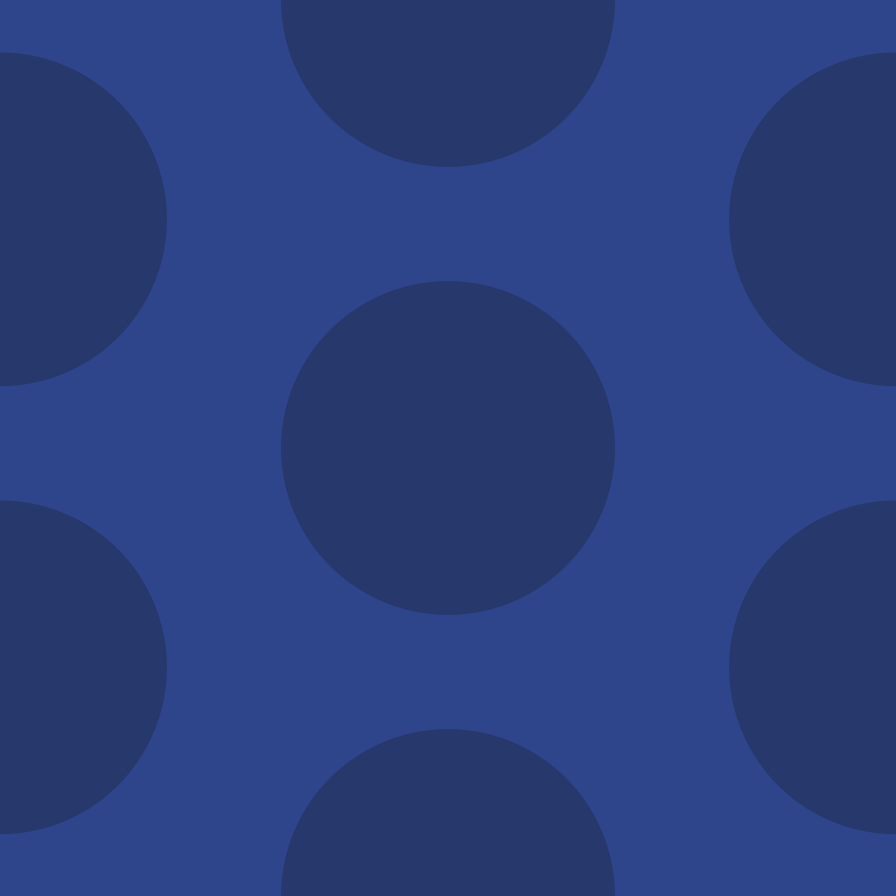
Reproduce this pattern procedurally as a Shadertoy shader.

```glsl
const vec3 GROUND_BLUE = vec3(0.184, 0.269, 0.545);
const vec3 DOT_NAVY = vec3(0.149, 0.220, 0.424);
const float REPEATS = 2.0;       // columns and rows across the canvas
const float DOT_RADIUS = 0.1863; // in canvas units
const float COLUMN_SHIFT = 0.2552; // vertical shift of every other column

// Signed distance to the nearest dot of a staggered grid
float staggeredDots(vec2 p, float repeats, float radius, float shift) {
    float column = floor(p.x * repeats + 0.5);
    float isShifted = 1.0 - mod(column, 2.0);
    p.y -= shift * isShifted;
    vec2 cell = (fract(p * repeats + 0.5) - 0.5) / repeats;
    return length(cell) - radius;
}

// Antialiased coverage of the inside of a shape
float coverage(float dist, float pixel) {
    return clamp(0.5 - dist / pixel, 0.0, 1.0);
}

void mainImage(out vec4 fragColor, in vec2 fragCoord) {
    vec2 uv = fragCoord / iResolution.xy;
    float pixel = 1.0 / min(iResolution.x, iResolution.y);

    float dist = staggeredDots(uv, REPEATS, DOT_RADIUS, COLUMN_SHIFT);
    vec3 color = mix(GROUND_BLUE, DOT_NAVY, coverage(dist, pixel));

    fragColor = vec4(color, 1.0);
}
```
